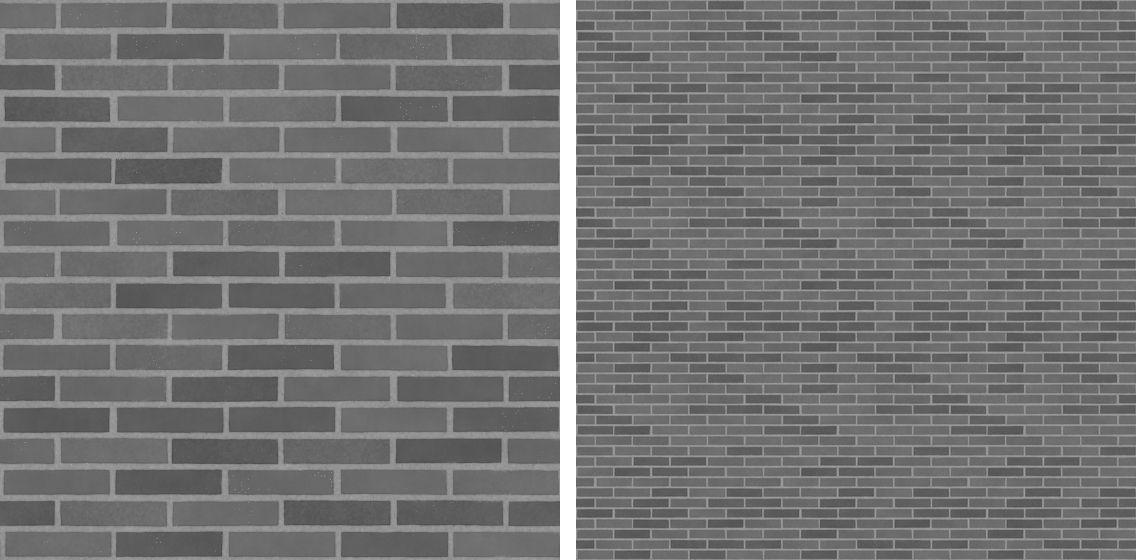
Left: one tile. Right: repeated 3 by 3.
This texture is drawn by a three.js fragment shader. Its source:

```glsl
// Seamless grey brick wall in running bond with pale, grainy mortar.
#define GRID vec2(5.0, 18.0)          // bricks across, courses down
#define HALF_BRICK vec2(0.0945, 0.0219)
#define BOND_SHIFT 0.015              // joint offset, in brick lengths
#define CORNER 0.0018
#define EDGE_SOFT 0.0013
#define EDGE_WOBBLE 0.0011
#define DARK_SHARE 0.23               // share of dark fired bricks
#define BRICK_TONE 0.420
#define DARK_TONE 0.365
#define MORTAR_TONE 0.578
#define GRAIN 0.045

varying vec2 vUv;

float hash(vec2 p) {
  return fract(sin(dot(p, vec2(12.9898, 78.233))) * 43758.5453);
}

// Value noise on a lattice that wraps after one canvas, from -0.5 to 0.5.
float noise(vec2 uv, vec2 cells) {
  vec2 p = uv * cells;
  vec2 f = fract(p);
  vec2 a = mod(floor(p), cells);
  vec2 b = mod(a + 1.0, cells);
  f = f * f * (3.0 - 2.0 * f);
  float low = mix(hash(a), hash(vec2(b.x, a.y)), f.x);
  float high = mix(hash(vec2(a.x, b.y)), hash(b), f.x);
  return mix(low, high, f.y) - 0.5;
}

float boxDistance(vec2 p, vec2 halfSize, float radius) {
  vec2 q = abs(p) - halfSize + radius;
  return length(max(q, 0.0)) + min(max(q.x, q.y), 0.0) - radius;
}

// Sparse round flecks, one candidate per wrapping cell.
float flecks(vec2 uv, float cells, float density) {
  vec2 cell = mod(floor(uv * cells), cells);
  vec2 center = 0.3 + 0.4 * vec2(hash(cell + 3.1), hash(cell + 7.7));
  float radius = mix(0.12, 0.28, hash(cell + 5.3));
  float dotMask = 1.0 - smoothstep(radius * 0.4, radius, length(fract(uv * cells) - center));
  return dotMask * step(1.0 - density, hash(cell + 11.9));
}

void main() {
  // Running bond: every other course moves by half a brick.
  vec2 wall = vUv * GRID;
  float course = floor(wall.y);
  wall.x += 0.5 * mod(course, 2.0) - BOND_SHIFT;
  vec2 id = mod(floor(wall), GRID);
  vec2 local = (fract(wall) - 0.5) / GRID;

  // Hand-laid placement: shift, tilt and slightly uneven size.
  float pick = hash(id + 1.7);
  float vary = hash(id + 23.4);
  float lean = hash(id + 41.2) - 0.5;
  vec2 p = local - (vec2(vary, hash(id + 9.6)) - 0.5) * vec2(0.004, 0.0018);
  p += vec2(p.y * 0.04, p.x * 0.014) * lean;
  vec2 halfSize = HALF_BRICK + vec2(0.0012, 0.0006) * (hash(id + 31.5) - 0.5);

  // Worn outline.
  float wobble = noise(vUv, vec2(45.0)) + 0.6 * noise(vUv, vec2(150.0));
  float dist = boxDistance(p, halfSize, CORNER) + EDGE_WOBBLE * wobble;
  float brickMask = 1.0 - smoothstep(-EDGE_SOFT, EDGE_SOFT, dist);

  // Shared grain and broad stains.
  float fine = noise(vUv, vec2(384.0)) + 0.7 * noise(vUv, vec2(190.0));
  float stain = noise(vUv, vec2(16.0, 30.0)) + 0.5 * noise(vUv, vec2(48.0, 60.0));

  // Brick face: fired tone, lengthwise drift, faint streaks and rough patches.
  float dark = step(pick, DARK_SHARE);
  float brick = mix(BRICK_TONE, DARK_TONE, dark) + (vary - 0.5) * 0.03;
  brick += lean * p.x * 0.25 + stain * 0.022;
  brick += noise(vUv, vec2(110.0, 22.0)) * 0.008;
  float rough = smoothstep(0.55, 0.95, hash(id + 17.3));
  brick += fine * GRAIN * mix(0.25, 0.75, rough);
  brick -= 0.05 * rough * flecks(vUv, 210.0, 0.12);

  // Thin dark arris, stronger along the lower edge.
  float rim = smoothstep(-0.0035, -0.0005, dist);
  brick -= rim * mix(0.015, 0.04, step(p.y, 0.0));

  // Lime flecks gather on a few bricks.
  float limed = step(0.7, hash(id + 52.8)) * smoothstep(-0.1, 0.3, noise(vUv, vec2(25.0)));
  brick += 0.15 * limed * flecks(vUv, 170.0, 0.16);

  // Mortar: sandy grain, shade beside the bricks, pits and pale crumbs.
  float mortar = MORTAR_TONE + fine * GRAIN + stain * 0.025;
  mortar -= 0.045 * (1.0 - smoothstep(0.0, 0.0035, dist));
  mortar -= 0.10 * flecks(vUv, 140.0, 0.035);
  mortar += 0.08 * flecks(vUv, 120.0, 0.03);

  // Occasional mortar smear along brick edges.
  float smear = smoothstep(0.2, 0.45, noise(vUv, vec2(20.0, 36.0)));
  brick += 0.07 * smear * smoothstep(-0.005, 0.0, dist) * (0.7 + fine);

  gl_FragColor = vec4(vec3(mix(mortar, brick, brickMask)), 1.0);
}
```
